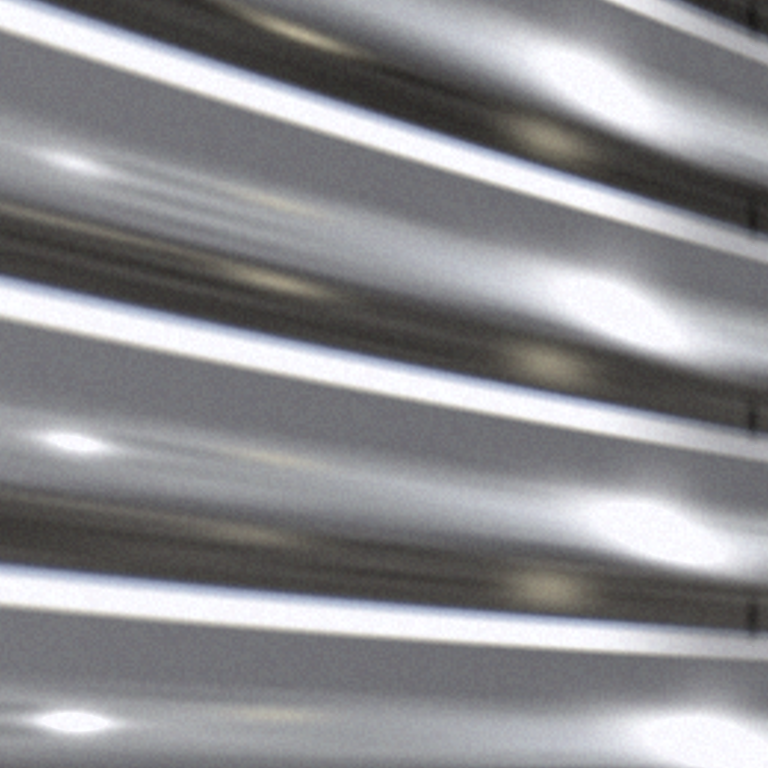
Reproduce this texture procedurally as a WebGL 2 fragment shader.

```glsl
#version 300 es
precision highp float;

uniform vec2 u_resolution;
out vec4 outColor;

// Fan of slats: first ridge height, slope, and how both change per slat
const float RIDGE_START = 0.013;
const float RIDGE_SLOPE = 0.313;
const float SLAT_PITCH = 0.375;
const float PITCH_SHRINK = 0.1165;
const float RIDGE_BOW = 0.024;

// Placement across one slat, as a fraction of its pitch
const float GLOSS_CENTER = 0.50;
const float SPOT_CENTER = 0.46;
const float WARM_CENTER = 0.71;
const float GLOW_CENTER = 0.80;

const float GRAIN_SCALE = 260.0;
const float GRAIN_AMOUNT = 0.05;
const float STREAK_AMOUNT = 0.11;

const vec3 METAL = vec3(0.46, 0.46, 0.48);
const vec3 SILVER = vec3(0.67, 0.68, 0.69);
const vec3 SHADOW = vec3(0.29, 0.28, 0.27);
const vec3 WHITE = vec3(0.98, 0.98, 1.0);
const vec3 ICE = vec3(0.67, 0.71, 0.80);
const vec3 DEEP_BLUE = vec3(0.31, 0.33, 0.44);
const vec3 CREAM = vec3(0.86, 0.82, 0.70);

float hash(vec2 p) {
    vec3 h = fract(vec3(p.xyx) * 0.1031);
    h += dot(h, h.yzx + 33.33);
    return fract((h.x + h.y) * h.z);
}

float noise(vec2 p) {
    vec2 cell = floor(p), f = fract(p);
    f = f * f * (3.0 - 2.0 * f);
    vec2 e = vec2(0.0, 1.0);
    return mix(mix(hash(cell), hash(cell + e.yx), f.x),
               mix(hash(cell + e.xy), hash(cell + e.yy), f.x), f.y);
}

float blob(vec2 offset, vec2 radius) {
    vec2 d = offset / radius;
    return exp(-dot(d, d));
}

float band(float v, float a, float b, float c, float d) {
    return smoothstep(a, b, v) * (1.0 - smoothstep(c, d, v));
}

// Body of one slat: grey face, silver gloss, dark gap below
vec3 slatBody(float x, float p, float row) {
    vec3 col = METAL * (1.0 - 0.08 * x);
    col = mix(col, SILVER, band(p, 0.27, 0.42, 0.52, 0.64) * (0.55 + 0.45 * x));
    float gap = band(p, 0.59, 0.73, 0.95, 1.0);
    return mix(col, SHADOW * (0.88 + 0.12 * row), gap);
}

// Soft lamp reflections, varied from slat to slat
vec3 addReflections(vec3 col, float x, float p, float row) {
    // Long streak swelling into a white flare
    float dx = x - (0.807 + 0.04 * row + 0.01 * row * row);
    float dp = p - GLOSS_CENTER;
    float reach = dx < 0.0 ? 0.34 : 0.20;
    float tail = blob(vec2(dx, dp - 0.15 * dx), vec2(reach, 0.085));
    float core = blob(vec2(dx, dp - 0.7 * dx), vec2(0.115, 0.125));
    float plume = blob(vec2(dx, dp + 0.12), vec2(0.055, 0.19));
    float lower = 1.0 - smoothstep(0.60, 0.74, p - 0.3 * max(dx, 0.0));
    col = mix(col, mix(ICE, WHITE, 0.6), 0.72 * tail * lower);
    col = mix(col, WHITE, min(1.0, (1.5 + 0.15 * row) * core + 0.42 * plume) * lower);

    // Small spot near the left, brighter on lower slats
    float power = clamp(0.55 + 0.3 * row, 0.0, 1.2);
    vec2 toSpot = vec2(x - 0.097, p - SPOT_CENTER);
    float spot = blob(toSpot, vec2(0.045, 0.05)) + 0.4 * blob(toSpot, vec2(0.11, 0.025));
    col = mix(col, WHITE, min(1.0, 1.15 * power * spot));

    // Warm glints on the gloss and inside the gap
    float fade = clamp(0.8 - 0.4 * row, 0.12, 1.0);
    float warm = blob(vec2(x - 0.36 + 0.03 * row, p - WARM_CENTER), vec2(0.07, 0.032));
    warm += 0.45 * blob(vec2(x - 0.12, p - WARM_CENTER + 0.03), vec2(0.22, 0.022));
    float glint = blob(vec2(x - 0.36, p - 0.40), vec2(0.065, 0.028));
    float glow = blob(vec2(x - 0.715, p - GLOW_CENTER), vec2(0.055, 0.085));
    return mix(col, CREAM, clamp(0.75 * warm * fade + 0.4 * glint + 0.55 * glow, 0.0, 1.0));
}

// Bright ridge with a blue upper fringe and a cream lower edge
vec3 addRidge(vec3 col, float x, float q) {
    float strength = 1.0 - 0.55 * smoothstep(0.76, 0.97, x);
    vec3 tint = mix(DEEP_BLUE, ICE, smoothstep(-0.095, -0.055, q));
    tint = mix(tint, WHITE, smoothstep(-0.065, -0.02, q));
    tint = mix(tint, CREAM, 0.6 * smoothstep(0.035, 0.075, q));
    return mix(col, tint, strength * band(q, -0.11, -0.07, 0.045, 0.09));
}

void main() {
    vec2 uv = gl_FragCoord.xy / u_resolution;
    float x = uv.x;
    float drop = 1.0 - uv.y;

    // Slat coordinate: whole part is the row, fraction runs down the slat
    float start = RIDGE_START + RIDGE_SLOPE * x + RIDGE_BOW * x * (1.0 - x);
    float slat = (drop - start) / (SLAT_PITCH - PITCH_SHRINK * x);
    float row = floor(slat);
    float p = slat - row;
    float q = fract(slat + 0.5) - 0.5;

    vec3 col = slatBody(x, p, row);

    // Brushed streaks along the slats
    float streak = noise(vec2(x * 4.0, slat * 26.0 + 90.0)) - 0.5;
    col += STREAK_AMOUNT * streak * band(p, 0.25, 0.4, 0.8, 0.95);

    col = addReflections(col, x, p, row);
    col = addRidge(col, x, q);

    // Thin notch in the gap at the right end
    col *= 1.0 - 0.4 * blob(vec2(x - 0.98, p - 0.86), vec2(0.008, 0.09));

    // Fine grain, with a trace of colour
    vec2 g = uv * GRAIN_SCALE;
    vec3 grain = vec3(noise(g), noise(g + 37.0), noise(g + 71.0));
    col += GRAIN_AMOUNT * (mix(grain, grain.ggg, 0.6) - 0.5);

    outColor = vec4(clamp(col, 0.0, 1.0), 1.0);
}
```
